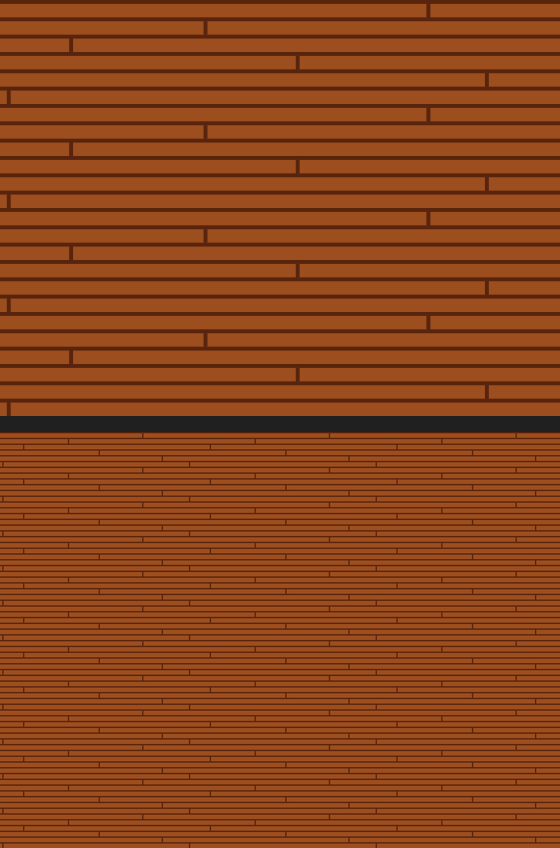
Top, the tile; bottom, the same tile 3 across and 3 down.
Give the GLSL for this texture, as a WebGL 2 fragment shader.

```glsl
#version 300 es
precision highp float;
// Wooden floor: 24 long planks across the full width, split by dark gaps.
// Each plank has one butt joint, whose position cycles every six rows.
// Gaps and joints are wrapped distances, so all four edges tile.
uniform vec2 u_resolution;
out vec4 fragColor;

const float ROWS = 24.0;
const float JOINT_X[6] = float[6](0.765, 0.367, 0.127, 0.5316, 0.8694, 0.0156);

// Distance to the nearest whole number, which wraps around the canvas
float wrappedDistance(float t) {
    return abs(fract(t + 0.5) - 0.5);
}

// Pixel coverage of a band with the given half width
float band(float dist, float halfWidth, float pixel) {
    return clamp((halfWidth - dist) / pixel + 0.5, 0.0, 1.0);
}

void main() {
    vec2 uv = gl_FragCoord.xy / u_resolution;
    vec2 pixel = vec2(1.0, ROWS) / u_resolution;

    // Rows counted downwards, each starting at the middle of its upper gap
    float y = (1.0 - uv.y) * ROWS - 0.113;
    int row = int(mod(floor(y), 6.0));

    float gap = band(wrappedDistance(y), 0.113, pixel.y);
    float joint = band(wrappedDistance(uv.x - JOINT_X[row]), 0.0035, pixel.x);

    vec3 wood = vec3(0.61, 0.306, 0.118);
    vec3 groove = vec3(0.35, 0.14, 0.05);
    fragColor = vec4(mix(wood, groove, max(gap, joint)), 1.0);
}
```
